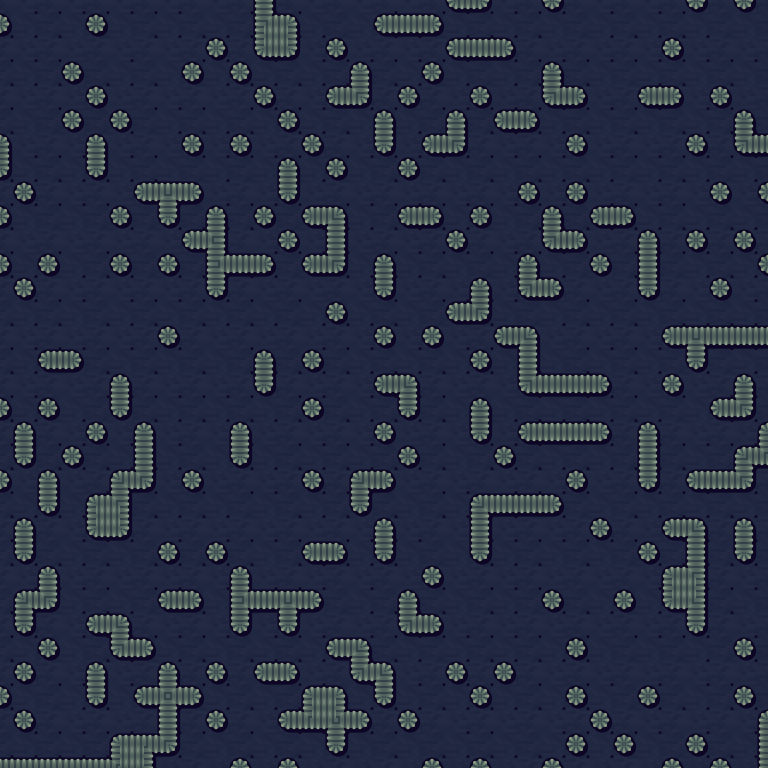
Give the GLSL for this pattern, as a WebGL 2 fragment shader.

```glsl
#version 300 es
precision highp float;

uniform vec2 u_resolution;
out vec4 fragColor;

const float TAU = 6.2831853;
const float RADIUS = 0.385;

float hash(vec2 p) {
    vec3 q = fract(vec3(p.xyx) * 0.1031);
    q += dot(q, q.yzx + 33.33);
    return fract((q.x + q.y) * q.z);
}

bool isWall(vec2 node) {
    return hash(node + 57.0) < 0.27;
}

vec2 shorter(vec2 a, vec2 b) {
    return dot(a, a) < dot(b, b) ? a : b;
}

// Offset from the nearest point of the wall skeleton: nodes, links, full squares
vec2 skeletonOffset(vec2 p) {
    vec2 base = floor(p), f = p - base;
    vec2 best = vec2(9.0);
    int filled = 0;
    for (int i = 0; i < 4; i++) {
        vec2 corner = vec2(i & 1, i >> 1);
        if (!isWall(base + corner)) continue;
        filled++;
        vec2 v = f - corner;
        best = shorter(best, v);
        if (isWall(base + vec2(1.0 - corner.x, corner.y))) best = shorter(best, vec2(0.0, v.y));
        if (isWall(base + vec2(corner.x, 1.0 - corner.y))) best = shorter(best, vec2(v.x, 0.0));
    }
    return filled == 4 ? vec2(0.0) : best;
}

// Dark blue floor of short woven dashes with one pit per cell
vec3 ground(vec2 p) {
    vec2 b = p * vec2(4.0, 8.0);
    b.x += 0.5 * mod(floor(b.y), 2.0);
    vec2 id = mod(floor(b), vec2(8.0, 16.0));
    vec3 col = mix(vec3(0.112, 0.14, 0.245), vec3(0.14, 0.165, 0.262), hash(id));
    float seam = smoothstep(0.3, 0.5, abs(fract(b.y) - 0.5)) * step(0.45, hash(id + 19.0));
    col = mix(col, vec3(0.115, 0.115, 0.205), 0.6 * seam);
    vec2 cell = floor(p);
    vec2 pit = abs(fract(p) - vec2(0.5, 0.47));
    float dot1 = 1.0 - smoothstep(0.035, 0.075, max(pit.x, pit.y));
    return mix(col, vec3(0.05, 0.02, 0.14), dot1 * step(0.3, hash(cell + 7.0)));
}

// Green scales: radial teeth along the rim, a grid inside solid blocks
vec3 scales(vec2 p, float tooth, float depth) {
    vec3 gap = vec3(0.19, 0.24, 0.27);
    vec3 stone = vec3(0.31, 0.38, 0.36);
    vec3 pale = vec3(0.43, 0.50, 0.45);
    vec3 tip = vec3(0.55, 0.62, 0.53);
    float rim = smoothstep(0.1, 0.75, depth);
    vec3 col = mix(gap, stone, smoothstep(0.0, 0.4, tooth + 0.15 * rim));
    col = mix(col, pale, rim * smoothstep(0.25, 0.75, tooth));
    return mix(col, tip, smoothstep(0.5, 0.85, depth) * smoothstep(0.55, 0.95, tooth));
}

void main() {
    vec2 p = gl_FragCoord.xy / u_resolution.y * 32.0;
    float aa = 0.6 * 32.0 / u_resolution.y;

    vec2 v = skeletonOffset(p);
    float reach = length(v);
    bool solid = reach < 0.0001;

    // Teeth follow the contour: four per cell, eight around a lone node
    vec2 spine = p - v;
    float angle = solid ? 0.0 : atan(v.y, v.x);
    float tooth = 0.5 + 0.5 * cos(TAU * (4.0 * (spine.x + spine.y) + 8.0 * angle / TAU));
    float depth = reach / RADIUS;
    if (solid) {
        tooth = 0.5 + 0.5 * cos(TAU * 4.0 * p.x);
        depth = 0.62 * abs(sin(TAU * p.y));
    }

    // Dark outline, thickened by a shadow towards the lower right
    float shadow = length(skeletonOffset(p + vec2(-0.09, 0.11))) - RADIUS - 0.03;
    float halo = min(reach - RADIUS - 0.055, shadow);
    float body = reach - RADIUS + 0.055 * (1.0 - tooth);

    vec3 col = ground(p);
    col = mix(vec3(0.05, 0.02, 0.14), col, smoothstep(-aa, aa, halo));
    col = mix(scales(p, tooth, depth), col, smoothstep(-aa, aa, body));
    fragColor = vec4(col, 1.0);
}
```
